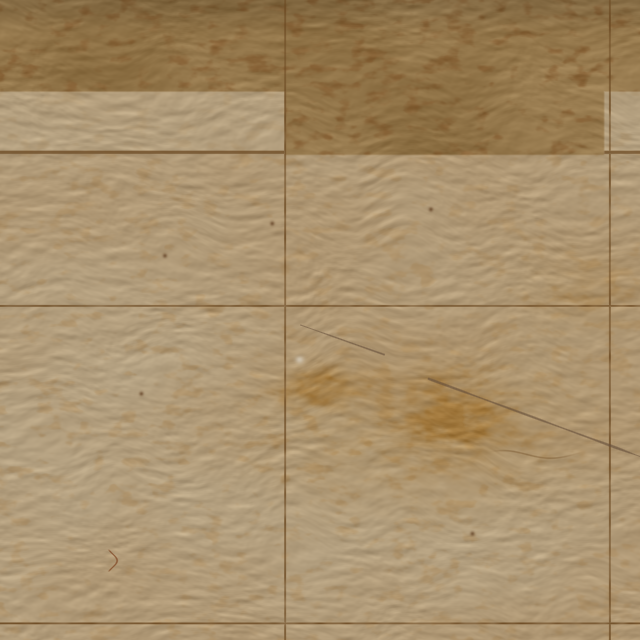
This texture is drawn by a Shadertoy shader. Its source:

```glsl
// Aged fibrous paper with a thin ruled grid, a stepped brown band, stains and scratches.
#define GRID_ORIGIN vec2(0.4455, 0.0260)
#define GRID_STEP vec2(0.5075, 0.4960)
#define LINE_WIDTH 0.0028
#define BAND_HIGH 0.857
#define BAND_LOW 0.758
#define GRAIN_SCALE vec2(34.0, 88.0)
#define GRAIN_DEPTH 0.20
#define PAPER_TAN vec3(0.685, 0.590, 0.450)
#define PAPER_PALE vec3(0.710, 0.640, 0.520)
#define BAND_BROWN vec3(0.575, 0.462, 0.290)
#define LINE_BROWN vec3(0.420, 0.285, 0.130)
#define STAIN_OCHRE vec3(0.610, 0.430, 0.170)

float hash(vec2 p) {
    vec3 q = fract(vec3(p.xyx) * 0.1031);
    q += dot(q, q.yzx + 33.33);
    return fract((q.x + q.y) * q.z);
}

float noise(vec2 p) {
    vec2 i = floor(p), f = fract(p);
    f = f * f * (3.0 - 2.0 * f);
    return mix(mix(hash(i), hash(i + vec2(1, 0)), f.x),
               mix(hash(i + vec2(0, 1)), hash(i + vec2(1, 1)), f.x), f.y);
}

float fbm(vec2 p) {
    float sum = 0.0, amp = 0.5;
    for (int i = 0; i < 4; i++) {
        sum += amp * noise(p);
        p = mat2(1.6, 0.5, -0.5, 1.6) * p + 17.3;
        amp *= 0.5;
    }
    return sum;
}

// Height of the matted fibres, bent by a slow warp
float fibres(vec2 p) {
    vec2 warp = vec2(noise(p * 9.0), noise(p * 11.0 + 40.0)) - 0.5;
    p += 0.035 * warp;
    return fbm(p * GRAIN_SCALE + 60.0);
}

// Coverage of a stroke at distance d
float stroke(float d, float width, float aa) {
    return clamp((0.5 * width - d) / aa + 0.5, 0.0, 1.0) * min(1.0, width / aa);
}

float segment(vec2 p, vec2 a, vec2 b) {
    vec2 ab = b - a;
    return length(p - a - ab * clamp(dot(p - a, ab) / dot(ab, ab), 0.0, 1.0));
}

float blot(vec2 p, vec2 centre, vec2 radius) {
    vec2 d = (p - centre) / radius;
    return exp(-dot(d, d));
}

void mainImage(out vec4 fragColor, in vec2 fragCoord) {
    vec2 uv = fragCoord / iResolution.xy;
    float px = 1.0 / min(iResolution.x, iResolution.y);
    float aa = 1.3 * px;
    float mottle = fbm(uv * vec2(6.0, 9.0) + 5.0);
    float fine = fbm(uv * vec2(45.0, 75.0) + 130.0);

    // Paper, paler in the lower left and along the bottom
    float pale = 0.75 * blot(uv, vec2(0.12, 0.34), vec2(0.34, 0.25))
               + 0.45 * blot(uv, vec2(0.62, 0.18), vec2(0.30, 0.12))
               + 0.25 * blot(uv, vec2(0.55, 0.68), vec2(0.50, 0.10));
    vec3 col = mix(PAPER_TAN, PAPER_PALE, clamp(pale + (mottle - 0.42) * 1.1, 0.0, 1.0));
    col = mix(col, vec3(0.67, 0.55, 0.38), 0.6 * smoothstep(0.52, 0.75, fine));

    // Ochre stains, broken up by the fibre noise
    float stain = 0.75 * blot(uv, vec2(0.505, 0.395), vec2(0.060, 0.030))
                + 0.85 * blot(uv, vec2(0.720, 0.342), vec2(0.060, 0.040))
                + 0.50 * blot(uv, vec2(0.680, 0.407), vec2(0.035, 0.018))
                + 0.35 * blot(uv, vec2(0.670, 0.330), vec2(0.240, 0.110))
                + 0.22 * blot(uv, vec2(0.910, 0.550), vec2(0.100, 0.060));
    col = mix(col, STAIN_OCHRE, clamp(stain * (0.15 + 1.25 * fine), 0.0, 0.75));

    // Brown band, reaching lower between the two vertical rules
    float inside = smoothstep(-aa, aa, uv.x - GRID_ORIGIN.x)
                 * smoothstep(-aa, aa, 0.944 - uv.x);
    float band = max(smoothstep(-aa, aa, uv.y - BAND_HIGH),
                     inside * smoothstep(-aa, aa, uv.y - BAND_LOW));
    vec3 brown = BAND_BROWN + 0.12 * (mottle - 0.45);
    brown = mix(brown, vec3(0.50, 0.34, 0.17), 0.65 * smoothstep(0.48, 0.78, fine));
    brown *= 1.0 - 0.10 * smoothstep(0.94, 1.0, uv.y);
    float strip = smoothstep(BAND_LOW, BAND_LOW + aa, uv.y) * (1.0 - band);
    col = mix(col, PAPER_PALE, 0.45 * strip);
    col = mix(col, brown, band);

    // Raking light across the fibres
    float relief = fibres(uv) - fibres(uv + vec2(0.0025, -0.0050));
    col += GRAIN_DEPTH * relief * vec3(1.0, 0.98, 0.90) * (1.0 - 0.15 * band);

    // Ruled grid with uneven ink, plus the heavier rule under the pale strips
    vec2 cell = abs(mod(uv - GRID_ORIGIN + 0.5 * GRID_STEP, GRID_STEP) - 0.5 * GRID_STEP);
    float ink = 0.50 + 0.45 * noise(uv * 70.0);
    float rule = max(stroke(cell.x, LINE_WIDTH, aa), stroke(cell.y, LINE_WIDTH, aa));
    float heavy = stroke(abs(uv.y - 0.762), 0.0050, aa) * (1.0 - inside);
    col = mix(col, LINE_BROWN, max(rule * ink, 0.75 * heavy));

    // Interrupted diagonal scratch and a faint crease
    float scratch = min(segment(uv, vec2(0.470, 0.492), vec2(0.600, 0.446)),
                        segment(uv, vec2(0.670, 0.408), vec2(1.010, 0.283)));
    scratch += 0.002 * (noise(uv * 25.0) - 0.5);
    col = mix(col, vec3(0.40, 0.31, 0.23), 0.65 * stroke(scratch, 0.0025, aa));
    float creaseY = 0.290 + 0.006 * sin(uv.x * 42.0);
    float creaseFade = smoothstep(0.76, 0.80, uv.x) * smoothstep(0.92, 0.86, uv.x);
    col = mix(col, LINE_BROWN, 0.40 * creaseFade * stroke(abs(uv.y - creaseY), 0.0025, aa));

    // Hooked reddish fibre, pale fleck and scattered dark specks
    vec2 hook = uv - vec2(0.176, 0.124);
    float curl = abs(hook.x - 0.007 * cos(hook.y * 150.0));
    float hookMask = smoothstep(0.019, 0.014, abs(hook.y));
    col = mix(col, vec3(0.48, 0.24, 0.10), 0.65 * hookMask * stroke(curl, 0.0028, aa));
    col = mix(col, vec3(0.84, 0.80, 0.73), 0.8 * blot(uv, vec2(0.468, 0.438), vec2(0.007, 0.006)));
    for (int i = 0; i < 5; i++) {
        vec2 spot = vec2(hash(vec2(i, 3.0)), 0.08 + 0.62 * hash(vec2(i, 8.0)));
        col = mix(col, vec3(0.38, 0.25, 0.14), 0.7 * blot(uv, spot, vec2(0.0035)));
    }
    fragColor = vec4(clamp(col, 0.0, 1.0), 1.0);
}
```
